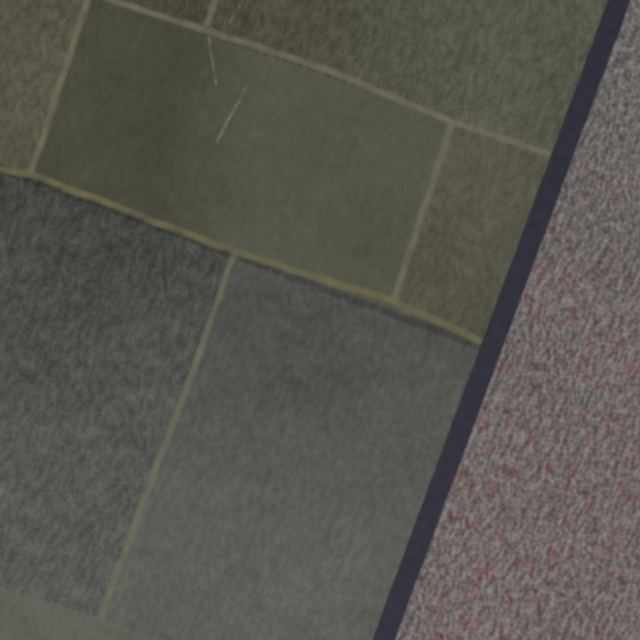
Write a WebGL 2 fragment shader that draws this texture.

```glsl
#version 300 es
precision highp float;
// Weathered slate paving with sandy joints, a dark edging strip and coarse carpet.
uniform vec2 u_resolution;
out vec4 fragColor;

vec2 gradientAt(vec2 cell) {
  vec3 h = fract(cell.xyx * vec3(0.1031, 0.1030, 0.0973));
  h += dot(h, h.yzx + 33.33);
  float angle = 6.2832 * fract((h.x + h.y) * h.z);
  return vec2(cos(angle), sin(angle));
}

float noise(vec2 p) {
  vec2 i = floor(p), f = fract(p);
  vec2 u = f * f * f * (f * (f * 6.0 - 15.0) + 10.0);
  vec2 e = vec2(0, 1);
  float low = mix(dot(gradientAt(i), f), dot(gradientAt(i + e.yx), f - e.yx), u.x);
  float high = mix(dot(gradientAt(i + e), f - e), dot(gradientAt(i + e.yy), f - e.yy), u.x);
  return mix(low, high, u.y);
}

float fbm(vec2 p) {
  float sum = 0.0, gain = 0.6;
  for (int i = 0; i < 4; i++) {
    sum += gain * noise(p);
    p = mat2(1.6, 1.2, -1.2, 1.6) * p + 7.3;
    gain *= 0.55;
  }
  return sum;
}

// Distance to a segment
float segment(vec2 p, vec2 a, vec2 b) {
  vec2 d = b - a;
  return length(p - a - d * clamp(dot(p - a, d) / dot(d, d), 0.0, 1.0));
}

// Signed distance to a line, positive on the left of a to b
float side(vec2 p, vec2 a, vec2 b) {
  vec2 d = normalize(b - a);
  return d.x * (p.y - a.y) - d.y * (p.x - a.x);
}

float line(float distance, float halfWidth) {
  return 1.0 - smoothstep(halfWidth * 0.25, halfWidth * 1.6, distance);
}

float cover(float distance) { return smoothstep(-0.003, 0.003, distance); }

void main() {
  vec2 p = gl_FragCoord.xy / u_resolution;
  vec2 q = p + 0.0025 * vec2(noise(p * 23.0), noise(p * 23.0 + 40.0));
  vec2 along = mat2(0.94, 0.34, -0.34, 0.94) * p;

  // Sides of the joints
  float upper = side(q, vec2(0.165, 1.0), vec2(0.866, 0.757));
  float middle = side(q, vec2(0.02, 0.738), vec2(0.755, 0.465));
  float lower = side(q, vec2(0.0, 0.081), vec2(0.247, 0.0));
  float leftEnd = side(q, vec2(0.137, 1.0), vec2(0.05, 0.733));
  float rightEnd = side(q, vec2(0.707, 0.809), vec2(0.615, 0.531));
  float split = side(q, vec2(0.365, 0.603), vec2(0.156, 0.036));

  // Slab tones and roughness
  float cloud = fbm(p * 6.0);
  vec3 bottomLeft = mix(vec3(0.335, 0.345, 0.325), vec3(0.265, 0.27, 0.25), smoothstep(0.2, 0.75, p.y));
  vec3 bottomRight = mix(vec3(0.36, 0.37, 0.345), vec3(0.31, 0.312, 0.295), smoothstep(0.1, 0.55, p.y));
  vec3 stone = mix(bottomLeft, bottomRight, cover(split));
  float rough = mix(1.0, 0.6, cover(split));
  float fresh = 1.0 - cover(lower);
  stone = mix(stone, vec3(0.36, 0.375, 0.34), fresh);
  rough = mix(rough, 0.35, fresh);
  vec3 band = mix(vec3(0.285, 0.285, 0.235), vec3(0.325, 0.33, 0.28),
                  smoothstep(0.2, 0.42, p.x + 0.25 * (0.75 - p.y) + 0.05 * cloud));
  band = mix(band, vec3(0.33, 0.328, 0.275), cover(rightEnd));
  band = mix(vec3(0.335, 0.33, 0.27), band, cover(leftEnd));
  stone = mix(stone, band, cover(middle));
  rough = mix(rough, mix(0.85, mix(0.33, 0.65, cover(rightEnd)), cover(leftEnd)), cover(middle));
  float top = cover(upper) * cover(leftEnd);
  stone = mix(stone, mix(vec3(0.29, 0.285, 0.235), vec3(0.34, 0.342, 0.285), smoothstep(0.3, 0.8, p.x)), top);
  rough = mix(rough, 0.85, top);

  // Cleft slate grain
  float grain = noise(along * vec2(100.0, 55.0) + 2.0 * cloud) + 0.6 * noise(p * 165.0);
  float relief = fbm(mat2(0.8, -0.6, 0.6, 0.8) * p * vec2(32.0, 25.0));
  stone += rough * (0.062 * grain + 0.055 * relief) + 0.035 * cloud;

  // Long course joints, then cross joints
  float course = segment(q, vec2(0.15, 1.008), vec2(0.325, 0.952));
  course = min(course, segment(q, vec2(0.325, 0.952), vec2(0.52, 0.888)));
  course = min(course, segment(q, vec2(0.52, 0.888), vec2(0.707, 0.809)));
  course = min(course, segment(q, vec2(0.707, 0.809), vec2(0.866, 0.757)));
  float sandy = min(segment(q, vec2(0.0, 0.737), vec2(0.05, 0.727)), segment(q, vec2(0.05, 0.727), vec2(0.371, 0.605)));
  sandy = min(sandy, segment(q, vec2(0.371, 0.605), vec2(0.612, 0.531)));
  sandy = min(sandy, segment(q, vec2(0.612, 0.531), vec2(0.758, 0.464)));
  float crossing = min(segment(q, vec2(0.137, 1.0), vec2(0.05, 0.733)), segment(q, vec2(0.336, 1.0), vec2(0.322, 0.962)));
  crossing = min(crossing, segment(q, vec2(0.707, 0.809), vec2(0.615, 0.531)));
  crossing = min(crossing, segment(q, vec2(0.365, 0.603), vec2(0.3125, 0.45)));
  crossing = min(crossing, segment(q, vec2(0.3125, 0.45), vec2(0.156, 0.036)));
  float wear = 0.8 + 0.5 * noise(p * 34.0);
  stone *= 1.0 - 0.16 * line(abs(middle + 0.008), 0.006);
  stone = mix(stone, vec3(0.44, 0.425, 0.35), 0.85 * wear * line(min(course, crossing), 0.0055));
  stone = mix(stone, vec3(0.425, 0.405, 0.295), wear * line(sandy, 0.0058));
  stone = mix(stone, vec3(0.39, 0.39, 0.34), 0.55 * line(abs(lower), 0.004));

  // Pale scratches
  float scratch = min(segment(q, vec2(0.326, 0.942), vec2(0.338, 0.87)), segment(q, vec2(0.384, 0.864), vec2(0.339, 0.779)));
  scratch = min(scratch, segment(q, vec2(0.373, 0.99), vec2(0.361, 0.967)));
  stone += 0.09 * line(scratch, 0.003) * smoothstep(-0.25, 0.25, noise(p * 45.0));

  // Carpet fibres with reddish patches
  float fibre = noise(along * vec2(125.0, 60.0) + 3.0 * cloud) + 0.7 * noise(p * 150.0 + 9.0);
  vec3 carpet = mix(vec3(0.435, 0.405, 0.39), vec3(0.41, 0.395, 0.385), p.y);
  carpet += 0.13 * fibre + 0.04 * cloud;
  float red = smoothstep(0.05, 0.45, noise(along * vec2(50.0, 32.0) + 17.0) + 0.4 * cloud);
  carpet += vec3(0.015, -0.04, -0.03) * red * smoothstep(0.85, 0.5, p.y);

  // Dark strip between paving and carpet
  float edge = side(p, vec2(0.599, 0.0), vec2(0.968, 1.0)) + 0.0012 * noise(p * 40.0);
  vec3 color = mix(carpet, stone, cover(edge));
  vec3 strip = mix(vec3(0.215, 0.205, 0.25), vec3(0.185, 0.19, 0.225), p.y) + 0.02 * noise(p * 70.0);
  color = mix(color, strip, 1.0 - smoothstep(0.0135, 0.0195, abs(edge)));
  fragColor = vec4(color, 1.0);
}
```
